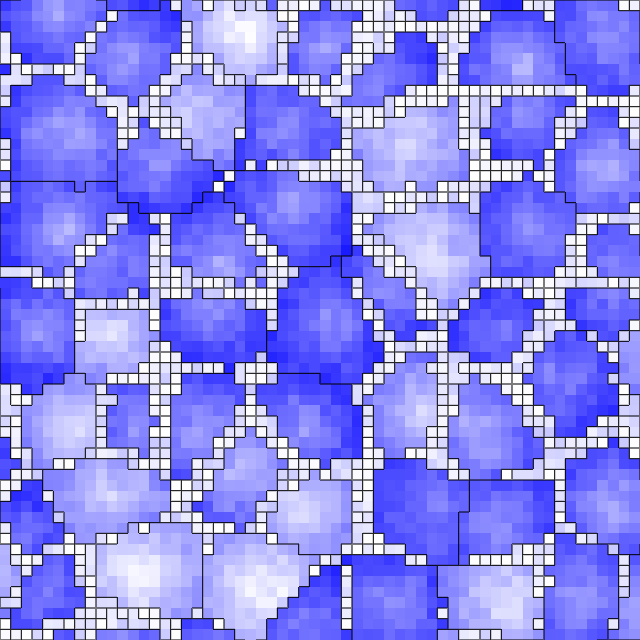
Give the GLSL for this pattern, as a WebGL 2 fragment shader.

```glsl
#version 300 es
precision highp float;

uniform vec2 u_resolution;
out vec4 outColor;

const float CELLS = 60.0;        // square cells across the canvas
const float SPACING = 8.57;      // cells between grain centres
const float REACH = 6.2;         // largest grain radius, in cells
const float LINE_HALF = 0.048;   // half of the outline width, in cells

struct Patch {
    vec2 id;      // equal ids share one outline
    float tone;   // 0 is pure blue, 1 is white
};

float hash(vec2 p, uint seed) {
    uvec2 q = uvec2(ivec2(floor(p))) * uvec2(1597334677u, 3812015801u);
    uint n = (q.x ^ q.y ^ (seed * 2654435769u)) * 1597334677u;
    n = (n ^ (n >> 15)) * 2246822519u;
    n ^= n >> 13;
    return float(n >> 8) / 16777216.0;
}

float valueNoise(vec2 p, uint seed) {
    vec2 i = floor(p);
    vec2 f = smoothstep(0.0, 1.0, p - i);
    float low = mix(hash(i, seed), hash(i + vec2(1, 0), seed), f.x);
    float high = mix(hash(i + vec2(0, 1), seed), hash(i + vec2(1, 1), seed), f.x);
    return mix(low, high, f.y);
}

// Loose white cells and small pale clusters between the grains
Patch gapPatch(vec2 cell) {
    float shade = hash(cell, 11u);
    if (hash(cell, 12u) < 0.6) {
        return Patch(cell + 1000.0, 1.0 - 0.12 * shade * shade);
    }
    vec2 cluster = floor((cell + vec2(hash(cell.yy, 13u), hash(cell.xx, 14u))) / 3.0);
    return Patch(cluster + 2000.0, 0.78 + 0.18 * shade);
}

// Blue grains, pale at the heart and deep at the rim
Patch grainPatch(vec2 cell, vec2 site, float dist) {
    float heart = 1.0 - clamp(dist / REACH, 0.0, 1.0);
    float pale = step(0.81, hash(site, 21u));
    float rim = mix(0.15, 0.27, hash(site, 22u)) + 0.29 * pale;
    float rise = mix(0.3, 0.5, hash(site, 23u));
    float grit = 0.11 * (hash(cell, 24u) - 0.5)
               + 0.1 * (hash(cell * 0.5, 25u) - 0.5);
    return Patch(site, clamp(rim + rise * heart + grit, 0.03, 1.0));
}

// Weighted nearest centre, with a gap where two grains nearly tie
Patch patchAt(vec2 cell) {
    vec2 home = floor((cell + 0.5) / SPACING);
    vec2 nearest = home;
    float first = 1e3;
    float second = 1e3;
    for (int y = -1; y <= 1; y++) {
        for (int x = -1; x <= 1; x++) {
            vec2 site = home + vec2(x, y);
            vec2 jitter = vec2(hash(site, 1u), hash(site, 2u)) - 0.5;
            vec2 centre = (site + 0.5 + 0.8 * jitter) * SPACING;
            float weight = 1.8 * (hash(site, 3u) - 0.5);
            float rough = 0.5 * (hash(cell + site * 71.0, 4u) - 0.5);
            float d = length(cell + 0.5 - centre) - weight + rough;
            if (d < first) {
                second = first;
                first = d;
                nearest = site;
            } else {
                second = min(second, d);
            }
        }
    }
    float margin = mix(-0.9, 2.3, valueNoise(cell / 6.0, 5u))
                 + 0.6 * (hash(cell, 6u) - 0.5);
    if (second - first < margin || first > REACH) {
        return gapPatch(cell);
    }
    return grainPatch(cell, nearest, first);
}

// Antialiased outline, only where the two ids differ
float outline(vec2 idA, vec2 idB, float dist, float pixel) {
    float cover = clamp((LINE_HALF - dist) / pixel + 0.5, 0.0, 1.0);
    return any(notEqual(idA, idB)) ? cover : 0.0;
}

void main() {
    float size = min(u_resolution.x, u_resolution.y);
    float pixel = CELLS / size;
    vec2 p = gl_FragCoord.xy * pixel;
    vec2 cell = floor(p);
    vec2 local = p - cell;

    // Nearest side neighbour on each axis
    vec2 toward = vec2(local.x < 0.5 ? -1.0 : 1.0, local.y < 0.5 ? -1.0 : 1.0);
    vec2 edge = min(local, 1.0 - local);
    Patch here = patchAt(cell);
    Patch beside = patchAt(cell + vec2(toward.x, 0.0));
    Patch above = patchAt(cell + vec2(0.0, toward.y));

    float ink = max(outline(here.id, beside.id, edge.x, pixel),
                    outline(here.id, above.id, edge.y, pixel));
    vec3 fill = vec3(here.tone, here.tone, 1.0);
    outColor = vec4(fill * (1.0 - ink), 1.0);
}
```
